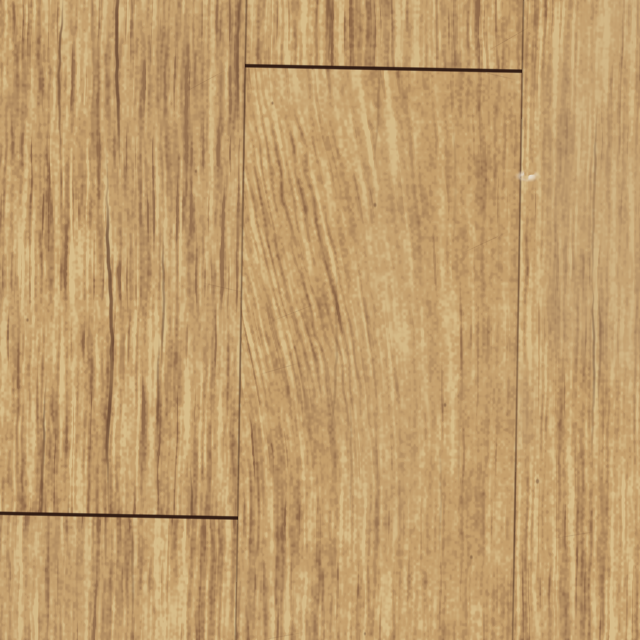
A WebGL 1 fragment shader for this texture:

```glsl
precision highp float;
// Worn oak floor: three wide, slightly tilted plank columns with staggered butt joints.
// Each plank gets its own fine stretched-noise grain; one has a swept, rippled figure.
// Splits, specks, scratches and pale scuffs are scattered over the wood by hashes.

uniform vec2 u_resolution;

const vec3 DEEP = vec3(0.56, 0.41, 0.28);
const vec3 BROWN = vec3(0.705, 0.555, 0.375);
const vec3 HONEY = vec3(0.775, 0.625, 0.42);
const vec3 STRAW = vec3(0.85, 0.745, 0.54);
const vec3 PALE = vec3(0.775, 0.655, 0.48);
const vec3 CRACK = vec3(0.40, 0.27, 0.19);
const vec3 JOINT = vec3(0.17, 0.09, 0.06);
const vec3 SCUFF = vec3(0.90, 0.86, 0.79);
const float PLANK_WIDTH = 0.433;
const float PLANK_LENGTH = 1.8;

float hash(vec2 p) {
  return fract(sin(dot(p, vec2(127.1, 311.7))) * 43758.55);
}

float noise(vec2 p) {
  vec2 i = floor(p), f = fract(p);
  f = f * f * (3.0 - 2.0 * f);
  float low = mix(hash(i), hash(i + vec2(1.0, 0.0)), f.x);
  float high = mix(hash(i + vec2(0.0, 1.0)), hash(i + vec2(1.0, 1.0)), f.x);
  return mix(low, high, f.y);
}

// Noise centred on zero
float wave(vec2 p) { return noise(p) - 0.5; }

// Sparse dark marks where the noise peaks
float pores(vec2 p) { return smoothstep(0.66, 0.92, noise(p)); }

float stroke(float dist, float halfWidth, float aa) {
  return 1.0 - smoothstep(halfWidth - aa, halfWidth + aa, abs(dist));
}

// Nearly straight vertical split that tapers towards both ends
float crack(vec2 p, float halfLength, float halfWidth, float seed, float aa) {
  float taper = 1.0 - smoothstep(0.3, 1.0, abs(p.y) / halfLength);
  float bend = 0.010 * wave(vec2(p.y * 5.0, seed)) + 0.0025 * wave(vec2(p.y * 50.0, seed));
  float depth = 0.5 + 0.5 * noise(vec2(p.y * 18.0, seed + 5.0));
  return stroke(p.x + bend, halfWidth * taper, aa) * taper * depth;
}

// Straight fibres: thin long streaks, finer threads and dark pores
float fibres(vec2 s) {
  float streak = 0.20 * wave(s * vec2(65.0, 2.5)) + 0.55 * wave(s * vec2(150.0, 4.0));
  float thread = 0.65 * wave(s * vec2(240.0, 7.0)) + 0.30 * wave(s * vec2(250.0, 45.0));
  return streak + thread - 0.40 * pores(s * vec2(215.0, 10.0)) + 0.03;
}

// Wavering growth lines with narrow dark valleys
float ripples(vec2 s) {
  float phase = 530.0 * s.x + 7.0 * wave(s * vec2(22.0, 5.0)) + 3.5 * wave(s * vec2(70.0, 24.0));
  float strength = 0.35 + 0.9 * noise(s * vec2(45.0, 9.0));
  float valley = pow(0.5 + 0.5 * sin(phase), 2.0);
  return strength * (0.15 - 0.45 * valley) + 0.5 * wave(s * vec2(240.0, 12.0));
}

vec3 woodColor(float tone) {
  vec3 c = mix(DEEP, BROWN, smoothstep(-0.2, 0.34, tone));
  c = mix(c, HONEY, smoothstep(0.28, 0.54, tone));
  return mix(c, STRAW, smoothstep(0.52, 1.0, tone));
}

void main() {
  float aa = 1.0 / min(u_resolution.x, u_resolution.y);
  vec2 uv = gl_FragCoord.xy * aa;

  // Plank layout in slightly skewed coordinates
  vec2 q = uv + vec2(-0.017 * uv.y, 0.02 * uv.x);
  float across = (q.x - 0.368) / PLANK_WIDTH;
  float column = floor(across);
  float along = (q.y - 0.198 - 0.707 * (column + 1.0)) / PLANK_LENGTH;
  float row = floor(along);
  vec2 cell = fract(vec2(across, along));
  vec2 edge = min(cell, 1.0 - cell) * vec2(PLANK_WIDTH, PLANK_LENGTH);
  float seed = 17.3 * (column + 2.0) + 31.7 * (row + 1.0);
  float isMiddle = step(abs(column), 0.5) * step(row, -0.5);
  float isLeft = step(column, -0.5) * step(-0.5, row);
  float isRight = step(0.5, column);

  // Swept figure on the middle plank, calm wood beside it
  float sweep = 0.13 * smoothstep(0.2, 1.0, uv.y);
  vec2 g = q + vec2(isMiddle * sweep * (1.0 - smoothstep(0.0, 1.0, cell.x)), 0.0);
  g += vec2(seed, seed * 0.37);
  g.x += 0.008 * wave(g * vec2(5.0, 3.0)) + 0.003 * wave(g * vec2(40.0, 20.0));
  vec2 oval = (uv - vec2(0.49 - 0.22 * (uv.y - 0.6), 0.60)) / vec2(0.14, 0.36);
  float swirl = isMiddle * (1.0 - smoothstep(0.4, 1.15, length(oval)));
  float calm = isMiddle * smoothstep(0.45, 0.65, cell.x);
  float gain = 1.0 + 0.2 * isLeft - 0.4 * calm - 0.15 * isRight - 0.65 * swirl;

  // Tone: 0 is deep brown, 1 is straw
  float broad = 0.24 * wave(g * vec2(8.0, 3.0)) + 0.20 * wave(g * vec2(26.0, 18.0));
  float fleck = 0.26 * wave(uv * vec2(150.0, 110.0)) + 0.32 * wave(uv * vec2(250.0, 210.0));
  float tone = 0.54 + broad + fleck + gain * fibres(g) + swirl * ripples(g) + 0.05 * isRight;
  vec3 color = woodColor(tone);
  float bleach = smoothstep(0.4, 0.8, noise(uv * vec2(9.0, 6.0) + seed));
  color = mix(color, PALE, bleach * (0.15 + 0.25 * isRight));

  // Splits, specks and scratches
  float split = isLeft * max(crack(uv - vec2(0.170, 0.47), 0.36, 0.0026, 3.0, aa),
    crack(uv - vec2(0.184, 0.92), 0.22, 0.0024, 8.0, aa));
  float speck = 0.0, scratch = 0.0;
  for (int i = 0; i < 9; i++) {
    float k = float(i);
    vec2 spot = vec2(hash(vec2(k, seed)), hash(vec2(seed, k + 4.0)));
    vec2 local = vec2((cell.x - spot.x) * PLANK_WIDTH, uv.y - spot.y);
    float size = hash(vec2(k + 9.0, seed));
    float strength = (0.4 + 0.5 * size) * (1.0 - 0.7 * isMiddle - 0.4 * isRight);
    split = max(split, strength * crack(local, 0.06 + 0.13 * size, 0.0018, k + seed, aa));
    vec2 toSpeck = uv - vec2(hash(vec2(k, 2.5)), hash(vec2(k, 7.5)));
    speck = max(speck, stroke(length(toSpeck * vec2(1.0, 0.7)), 0.001 + 0.002 * size, aa));
    vec2 cut = uv - vec2(hash(vec2(k, 11.5)), hash(vec2(k, 15.5)));
    float slope = 1.2 * (hash(vec2(k, 19.5)) - 0.5);
    float fade = 1.0 - smoothstep(0.01, 0.04, abs(cut.x));
    scratch = max(scratch, fade * stroke(cut.y - slope * cut.x, 0.0006, aa));
  }
  color = mix(color, CRACK, max(0.9 * split, max(0.5 * speck, 0.2 * scratch)));

  // Thin uneven side seams and darker butt joints
  float seamDepth = 0.45 + 0.5 * noise(vec2(uv.y * 5.0, floor(across + 0.5) * 9.0));
  color = mix(color, mix(CRACK, JOINT, 0.4), seamDepth * stroke(edge.x, 0.0013, aa));
  color = mix(color, JOINT, 0.95 * stroke(edge.y, 0.0026, aa));

  // Chipped pale scuff on the right-hand seam
  float chip = 1.0 - smoothstep(0.2, 1.0, length((uv - vec2(0.824, 0.725)) / vec2(0.022, 0.011)));
  color = mix(color, SCUFF, chip * smoothstep(0.3, 0.6, noise(uv * 130.0)));
  gl_FragColor = vec4(color, 1.0);
}
```
